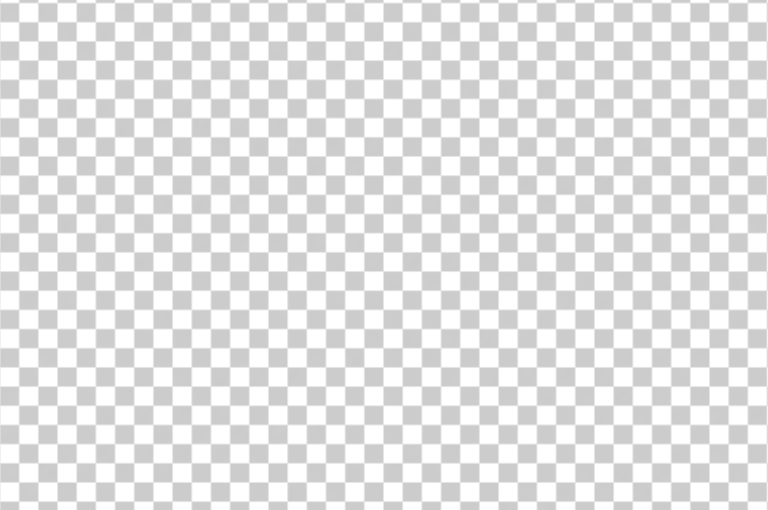
Reproduce this pattern procedurally as a Shadertoy shader.

```glsl
const float TILES_ACROSS = 40.05;
const float TOP_SLIVER = 0.16;   // part of a tile showing above the first full row
const float SEAM_WIDTH = 0.056;  // in tiles

const vec3 WHITE = vec3(1.0);
const vec3 GREY = vec3(0.8);
const vec3 SEAM = vec3(0.9);

// 1 on tiles whose column and row share parity, else 0
float checker(vec2 tile) {
    return 1.0 - mod(tile.x + tile.y, 2.0);
}

// Coverage of a seam centred on each whole number, filtered over one pixel
float seamCoverage(float coord, float width, float pixel) {
    float dist = abs(fract(coord + 0.5) - 0.5);
    float lo = max(dist - 0.5 * pixel, -0.5 * width);
    float hi = min(dist + 0.5 * pixel, 0.5 * width);
    return clamp((hi - lo) / pixel, 0.0, 1.0);
}

// Faint tonal drift made of layered sines, in -1..1
float tonalDrift(vec2 p) {
    return 0.5 * sin(p.x * 1.7 + 2.0 * sin(p.y * 0.9))
         + 0.3 * sin(p.y * 2.9 - p.x * 1.3)
         + 0.2 * sin(p.x * 7.1 + p.y * 5.3);
}

void mainImage(out vec4 fragColor, in vec2 fragCoord) {
    // Tile coordinates, with rows counted down from the top edge
    float pixel = TILES_ACROSS / iResolution.x;
    vec2 fromTopLeft = vec2(fragCoord.x, iResolution.y - fragCoord.y);
    vec2 p = fromTopLeft * pixel - vec2(0.0, TOP_SLIVER);

    // Alternating tiles, with slight unevenness in the grey
    vec3 grey = GREY + 0.003 * tonalDrift(p);
    vec3 color = mix(WHITE, grey, checker(floor(p)));

    // Pale seams along every tile edge
    float seamX = seamCoverage(p.x, SEAM_WIDTH, pixel);
    float seamY = seamCoverage(p.y, SEAM_WIDTH, pixel);
    color = mix(color, SEAM, max(seamX, seamY));

    fragColor = vec4(color, 1.0);
}
```
